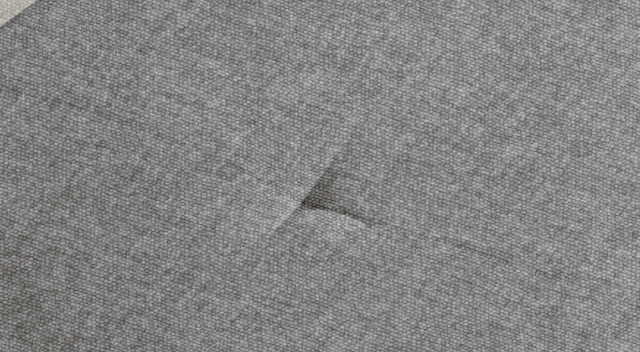
A WebGL 2 fragment shader for this texture:

```glsl
#version 300 es
precision highp float;
uniform vec2 u_resolution;
out vec4 fragColor;

float hash(vec2 p) {
    vec3 q = fract(vec3(p.xyx) * 0.1031);
    q += dot(q, q.yzx + 33.33);
    return fract((q.x + q.y) * q.z);
}

float noise(vec2 p) {
    vec2 i = floor(p), f = fract(p);
    f = f * f * (3.0 - 2.0 * f);
    return mix(mix(hash(i), hash(i + vec2(1, 0)), f.x),
               mix(hash(i + vec2(0, 1)), hash(i + vec2(1, 1)), f.x), f.y);
}

// Staggered rows of rounded yarn beads with dark gaps
float weave(vec2 g) {
    float row = floor(g.y);
    g.x += 0.5 * mod(row, 2.0) + 0.25 * hash(vec2(row, 9.0));
    vec2 cell = floor(g), f = fract(g) - 0.5;
    f += 0.24 * (vec2(hash(cell + 31.0), hash(cell + 77.0)) - 0.5);
    float bead = 1.0 - smoothstep(0.12, 0.62, length(f * vec2(0.9, 1.05)));
    return (bead - 0.55) * 0.15 + (hash(cell + 200.0) - 0.5) * 0.10;
}

// Height of the stitched line, relative to the tuft
float seamHeight(float x) {
    return x < 0.0 ? -0.58 * x - 0.24 * x * x : -0.24 * x - 0.075 * x * x;
}

// Light and shadow of the pulled tuft and its folds
float tuftShade(vec2 d) {
    float along = dot(d, vec2(0.59, 0.81));
    float side = dot(d, vec2(0.81, -0.59)) + 0.15 * max(-along, 0.0);
    float right = smoothstep(-0.005, 0.005, side);
    float upper = smoothstep(-0.01, 0.01, along);
    float width = abs(side);

    // Upper fold: dark right wall, lit left shoulder
    float rise = upper * exp(-pow(along / 0.17, 2.0));
    float shade = -0.15 * rise * right * exp(-pow(width / 0.062, 2.0));
    shade += 0.05 * rise * (1.0 - right) * exp(-width / 0.06);
    shade -= 0.045 * upper * exp(-along / 0.28) * exp(-pow(side / 0.007, 2.0));

    // Lower fold: lit left wall, narrow shadow on its right
    float fall = (1.0 - upper) * exp(-pow(along / 0.17, 2.0));
    shade += 0.13 * fall * (1.0 - right) * exp(-width / 0.055);
    shade -= 0.08 * fall * right * exp(-width / 0.018);

    // Rounded lip with a shaded hollow up to the right-hand seam
    float below = -0.024 + 0.22 * d.x - 2.4 * d.x * d.x - d.y;
    float span = smoothstep(-0.015, 0.03, d.x) * smoothstep(0.24, 0.13, d.x);
    float lit = smoothstep(-0.005, 0.006, below);
    shade += 0.10 * span * lit * exp(-max(below, 0.0) / 0.045);
    shade -= 0.10 * span * (1.0 - lit) * exp(min(below, 0.0) / 0.03);
    return shade - 0.09 * exp(-dot(d, d) / 0.0003);
}

void main() {
    vec2 p = gl_FragCoord.xy / u_resolution.y;
    float across = gl_FragCoord.x / u_resolution.x;
    vec2 d = p - vec2(0.858, 0.424);

    // Cloth coordinates, drawn slightly toward the tuft
    vec2 cloth = p + d * 0.12 * exp(-dot(d, d) / 0.03);
    vec2 g = vec2(dot(cloth, vec2(0.80, -0.60)), dot(cloth, vec2(0.34, 0.94)));
    g += 0.012 * (vec2(noise(p * 9.0), noise(p * 9.0 + 40.0)) - 0.5);
    vec2 yarns = g * vec2(84.0, 104.0) + 150.0;

    // Broad light, strongest on the right
    float tone = 0.510 + 0.05 * across + 0.025 * (p.y - 0.5);
    tone -= 0.045 * exp(-dot(p, p) / 0.25);
    tone += 0.025 * (noise(p * 4.0 + 7.0) - 0.5);

    // Weave, short uneven yarns and fine fibre
    float slub = noise(yarns * vec2(0.12, 1.0)) + noise(yarns * vec2(1.0, 0.12) + 60.0) - 1.0;
    float grain = weave(yarns) + 0.065 * slub;
    grain += 0.15 * (noise(p * 240.0) - 0.5);
    tone += grain;

    // Seam with a thin stitched groove and a soft raised edge
    float seam = (d.y - seamHeight(d.x)) * 0.93;
    float stitch = 0.6 + 0.4 * smoothstep(0.25, 0.45, abs(fract(d.x * 42.0) - 0.5));
    tone -= 0.055 * stitch * exp(-pow(seam / 0.0045, 2.0));
    tone -= 0.015 * exp(-pow(seam / 0.018, 2.0));
    tone += 0.018 * exp(-pow((seam + 0.022) / 0.014, 2.0));
    tone += tuftShade(d);

    // Warm hollows, neutral yarn crowns
    vec3 tint = mix(vec3(0.010, 0.001, -0.012), vec3(-0.001, 0.0, 0.003),
                    smoothstep(0.36, 0.56, tone));
    vec3 color = vec3(tone) + tint;

    // Pale cushion edge in the upper left corner
    float corner = dot(p - vec2(0.0, 0.922), vec2(-0.59, 0.81));
    color *= 1.0 - 0.18 * exp(-pow((corner + 0.004) / 0.009, 2.0));
    vec3 pale = vec3(0.70, 0.69, 0.66) + grain * 0.6;
    color = mix(color, pale, smoothstep(-0.002, 0.004, corner));

    fragColor = vec4(clamp(color, 0.0, 1.0), 1.0);
}
```
